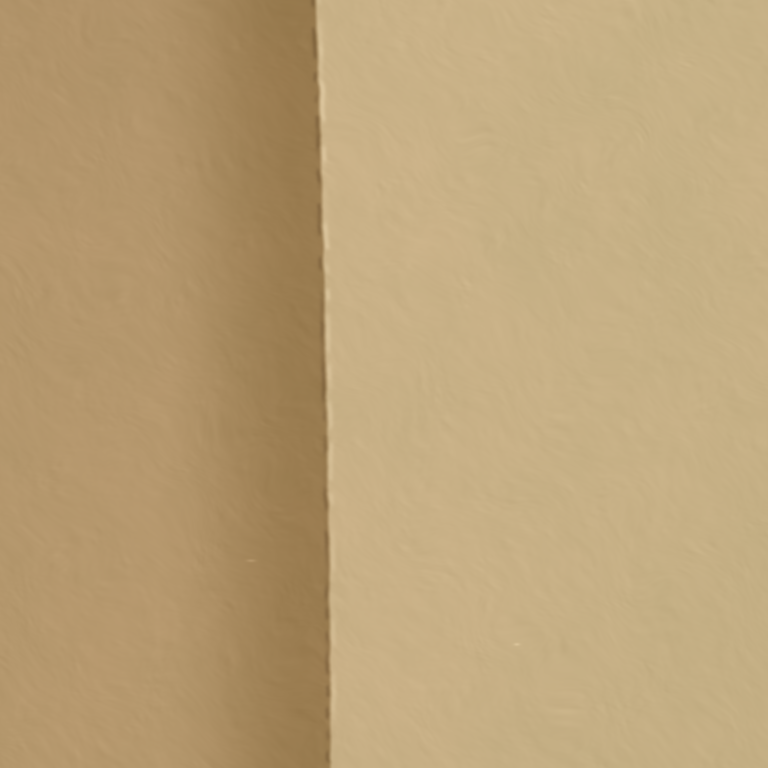
Write a WebGL 1 fragment shader that draws this texture.

```glsl
precision highp float;

uniform vec2 u_resolution;

float hash(vec2 p) {
  return fract(sin(dot(p, vec2(127.1, 311.7))) * 43758.5453);
}

float valueNoise(vec2 p) {
  vec2 cell = floor(p);
  vec2 f = fract(p);
  vec2 w = f * f * (3.0 - 2.0 * f);
  float low = mix(hash(cell), hash(cell + vec2(1.0, 0.0)), w.x);
  float high = mix(hash(cell + vec2(0.0, 1.0)), hash(cell + vec2(1.0, 1.0)), w.x);
  return mix(low, high, w.y);
}

// Layered noise centred on zero
float fbm(vec2 p) {
  float sum = 0.0;
  float amplitude = 0.5;
  for (int i = 0; i < 3; i++) {
    sum += amplitude * (valueNoise(p) - 0.5);
    p = p * 2.03 + 17.3;
    amplitude *= 0.5;
  }
  return sum;
}

// Horizontal position of the slightly bowed, torn paper edge
float edgePosition(float y) {
  float t = 1.0 - y;
  float bow = 0.4115 + 0.034 * t - 0.0145 * t * t;
  return bow + 0.0036 * fbm(vec2(3.0, y * 50.0));
}

// Coordinates along and across the fibres, which slant down to the right
vec2 fibreSpace(vec2 uv) {
  return vec2(dot(uv, vec2(0.8, -0.6)), dot(uv, vec2(0.6, 0.8)));
}

// Side-lit fibre bumps bent by a slow warp, with sparse stronger strokes
float paperRelief(vec2 uv) {
  vec2 warp = vec2(valueNoise(uv * 17.0), valueNoise(uv * 17.0 + 31.0));
  vec2 p = fibreSpace(uv + 0.035 * warp) * vec2(46.0, 80.0);
  float bumps = fbm(p) - fbm(p + vec2(0.15, 0.4));
  float strokes = smoothstep(0.5, 0.9, valueNoise(uv * 38.0 + 5.0));
  return bumps * mix(0.65, 1.2, strokes);
}

vec3 lowerSheet(vec2 uv, float d) {
  vec3 lit = mix(vec3(0.715, 0.598, 0.43), vec3(0.7, 0.585, 0.42), uv.y);
  vec3 shade = vec3(0.602, 0.485, 0.312);
  float shadow = smoothstep(-0.23, -0.025, d);
  float corner = smoothstep(0.65, 1.0, uv.y) * 0.01;
  return mix(lit, shade, shadow) - corner;
}

vec3 upperSheet(vec2 uv, float d) {
  vec3 nearEdge = vec3(0.787, 0.692, 0.527);
  vec3 farSide = vec3(0.775, 0.69, 0.522);
  return mix(nearEdge, farSide, smoothstep(0.0, 0.5, d)) + 0.01 * (uv.y - 0.5);
}

// Soft vertical line centred at an offset from the edge
float edgeLine(float d, float offset, float width) {
  float x = (d - offset) / width;
  return exp(-x * x);
}

float speck(vec2 uv, vec2 centre, vec2 size) {
  vec2 q = (uv - centre) / size;
  return exp(-dot(q, q));
}

void main() {
  vec2 uv = gl_FragCoord.xy / u_resolution;
  float d = uv.x - edgePosition(uv.y);
  float blur = max(0.0034, 0.75 / u_resolution.x);
  float onUpper = smoothstep(-blur, blur, d);

  // Two overlapping sheets
  vec3 color = mix(lowerSheet(uv, d), upperSheet(uv, d), onUpper);

  // Broken dark contact line and uneven bright rim, strongest higher up
  float contact = smoothstep(0.2, 0.85, valueNoise(vec2(21.0, uv.y * 70.0)));
  float rim = smoothstep(0.1, 0.9, valueNoise(vec2(9.0, uv.y * 60.0)));
  rim *= mix(0.7, 1.2, smoothstep(0.2, 0.7, uv.y));
  color -= vec3(0.07, 0.065, 0.045) * contact * edgeLine(d, -0.004, 0.003);
  color += vec3(0.05, 0.055, 0.06) * rim * edgeLine(d, 0.0045, 0.0036);

  // Paper grain and faint warm and cool blotches
  color += 0.043 * paperRelief(uv);
  color += vec3(0.025, 0.013, 0.016) * fbm(uv * 9.0 + 4.0);
  color += vec3(0.015, 0.01, 0.014) * fbm(fibreSpace(uv) * vec2(30.0, 42.0));

  // Stray pale fibres
  color += 0.07 * speck(uv, vec2(0.327, 0.27), vec2(0.006, 0.002));
  color += 0.07 * speck(uv, vec2(0.673, 0.161), vec2(0.004, 0.002));

  gl_FragColor = vec4(clamp(color, 0.0, 1.0), 1.0);
}
```
